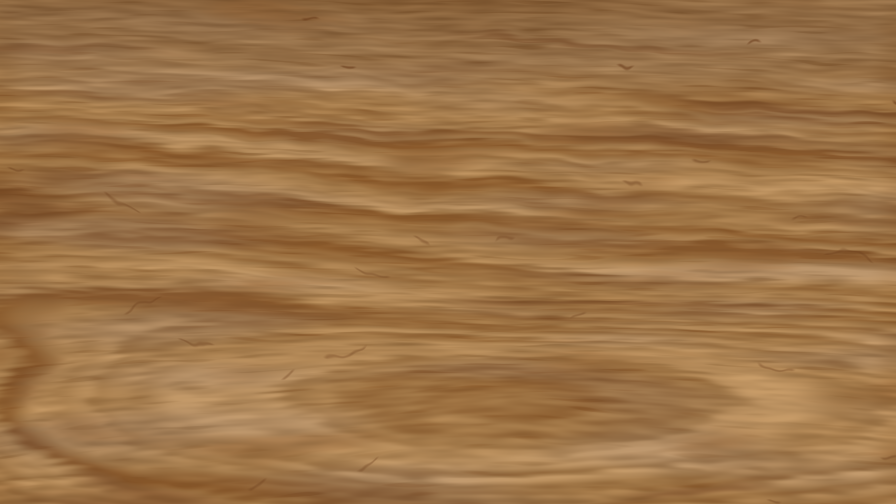
Write a Shadertoy shader that draws this texture.

```glsl
#define PALE vec3(0.745, 0.585, 0.40)
#define HONEY vec3(0.622, 0.464, 0.287)
#define AMBER vec3(0.53, 0.345, 0.175)
#define UMBER vec3(0.42, 0.24, 0.11)
#define DUSTY vec3(0.585, 0.45, 0.31)
#define HEART vec2(1.05, 0.21)
#define HEART_STRETCH 0.22
#define RING_DENSITY 18.0
#define FIBRE_STRENGTH 0.15
#define FLECK_CELL 0.17

vec2 hash2(vec2 p) {
    vec2 q = vec2(dot(p, vec2(127.1, 311.7)), dot(p, vec2(269.5, 183.3)));
    return fract(sin(q) * 43758.545);
}

// Gradient noise, roughly -0.7 to 0.7
float noise(vec2 p) {
    vec2 i = floor(p), f = p - i;
    vec2 u = f * f * f * (f * (f * 6.0 - 15.0) + 10.0);
    vec4 g;
    for (int k = 0; k < 4; k++) {
        vec2 corner = vec2(k & 1, k >> 1);
        g[k] = dot(hash2(i + corner) * 2.0 - 1.0, f - corner);
    }
    return mix(mix(g.x, g.y, u.x), mix(g.z, g.w, u.x), u.y);
}

// Growth rings: long ovals around the heart, nearly level bands above it
float ringField(vec2 p) {
    vec2 q = p - HEART;
    float oval = length(vec2(q.x * HEART_STRETCH, q.y));
    float level = q.y + 0.08 + 0.07 * q.x;
    float field = mix(oval, level, smoothstep(0.06, 0.24, q.y));
    float wavy = smoothstep(0.45, 0.65, p.y);
    field += 0.045 * noise(p * vec2(1.3, 2.6) + 4.0);
    field += (0.010 + 0.018 * wavy) * noise(p * vec2(4.5, 8.0));
    return field + (0.003 + 0.008 * wavy) * noise(p * vec2(13.0, 24.0));
}

// Thin bent scratches, at most one in each cell
float flecks(vec2 p) {
    float ink = 0.0;
    vec2 home = floor(p / FLECK_CELL);
    for (int k = 0; k < 9; k++) {
        vec2 id = home + vec2(k % 3, k / 3) - 1.0;
        vec2 place = hash2(id + 7.3), shape = hash2(id + 31.9);
        vec2 q = p - (id + place) * FLECK_CELL;
        float angle = (shape.x - 0.5) * 1.3;
        q = mat2(cos(angle), -sin(angle), sin(angle), cos(angle)) * q;
        float halfLength = mix(0.006, 0.05, shape.y * shape.y);
        q.y += (place.x - 0.5) * 14.0 * q.x * q.x + 0.012 * noise(p * 35.0);
        float d = length(vec2(max(abs(q.x) - halfLength, 0.0) * 0.4, q.y));
        float present = step(0.62, hash2(id + 53.1).x);
        ink = max(ink, present * (1.0 - smoothstep(0.0, 0.0045, d)));
    }
    return ink;
}

void mainImage(out vec4 fragColor, in vec2 fragCoord) {
    vec2 p = fragCoord / iResolution.y;
    float field = ringField(p);
    float top = smoothstep(0.80, 0.92, p.y + 0.08 * noise(p * vec2(2.0, 4.0)));
    float core = 1.0 - smoothstep(0.06, 0.12, field);
    float halo = smoothstep(0.07, 0.12, field) * (1.0 - smoothstep(0.13, 0.20, field));

    // Fibres follow the rings with a slight drift and fray the bands
    vec2 along = vec2(p.x, p.y + 0.3 * field);
    float coarse = noise(along * vec2(5.0, 48.0) + 70.0);
    float fibres = coarse + 1.1 * noise(along * vec2(7.0, 80.0))
                 + 1.1 * noise(along * vec2(13.0, 112.0) + 5.0);
    float frayed = field + 0.006 * fibres;

    // Broad, narrow and fine growth bands
    float broad = noise(vec2(p.x * 0.6, frayed * RING_DENSITY));
    float narrow = noise(vec2(p.x * 1.1 + 9.0, frayed * RING_DENSITY * 2.2));
    float fine = noise(vec2(p.x * 1.8 + 3.0, frayed * RING_DENSITY * 4.0));
    float bands = 0.66 * broad + 0.66 * narrow + 0.44 * fine;
    float tone = 0.5 + bands * mix(1.0, 0.4, max(top, core));
    tone += 0.26 * halo - 0.16 * core - 0.08 * top;
    tone += 0.20 * noise(p * vec2(1.6, 3.0) + 20.0) + 0.16 * (0.45 - p.y);
    tone += FIBRE_STRENGTH * 1.4 * fibres;

    // Hair-thin open pores
    float pores = smoothstep(0.15, 0.45, noise(along * vec2(9.0, 105.0) + 40.0));
    tone -= FIBRE_STRENGTH * 1.3 * pores;

    // Broken dark veins along the ring edges
    float edge = abs(noise(vec2(p.x * 0.6 + 2.0, frayed * 10.0)));
    float patches = smoothstep(0.0, 0.3, noise(p * vec2(1.7, 6.0) + 11.0));
    float vein = (1.0 - smoothstep(0.0, 0.08, edge)) * patches * (1.0 - core);
    float stain = smoothstep(0.15, 0.5, noise(p * vec2(3.0, 12.0) + 60.0) + 0.1 * fibres);

    // Wood colours, with greyer and redder drifts
    vec3 wood = mix(AMBER, HONEY, clamp(tone * 2.0, 0.0, 1.0));
    wood = mix(wood, PALE, clamp(tone * 2.0 - 1.0, 0.0, 1.0));
    float grey = smoothstep(-0.15, 0.35, noise(along * vec2(1.8, 13.0) + 33.0));
    wood += vec3(-0.012, 0.0, 0.022) * (grey * 1.6 - 0.5);
    wood = mix(wood, DUSTY + 0.20 * (tone - 0.42), 0.65 * top);
    wood = mix(wood, AMBER, 0.4 * stain);
    wood = mix(wood, UMBER, 0.5 * vein);
    wood *= 1.0 + FIBRE_STRENGTH * 0.3 * fibres;
    float fleckShare = mix(0.35, 0.6, smoothstep(0.6, 0.85, p.y));
    wood = mix(wood, UMBER, fleckShare * flecks(p));

    // Slightly warmer, darker rim
    vec2 rim = min(p, vec2(iResolution.x / iResolution.y, 1.0) - p);
    float shade = 1.0 - smoothstep(0.0, 0.06, min(rim.x, rim.y));
    wood *= 1.0 - shade * vec3(0.03, 0.05, 0.09);
    fragColor = vec4(wood, 1.0);
}
```
